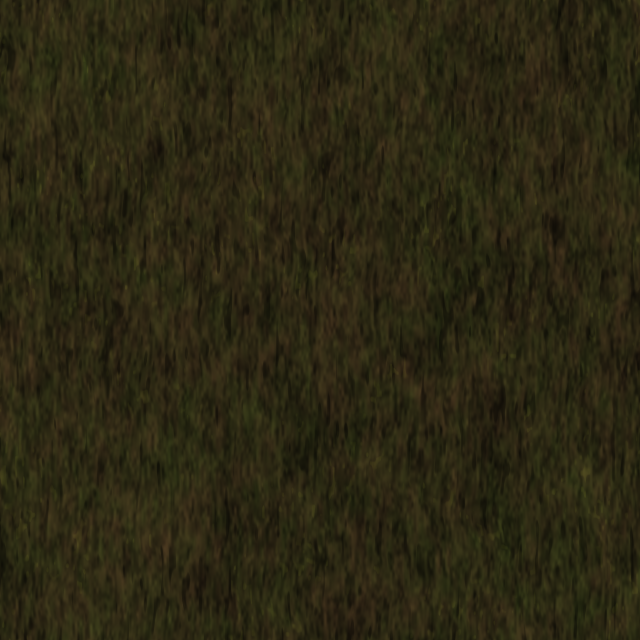
This texture is drawn by a WebGL 2 fragment shader. Its source:

```glsl
#version 300 es
precision highp float;
// Dark mossy bark: fine upright fibres in olive green and umber.
// Layers of stretched value noise, with each lattice column shifted at random,
// set the tone and hue; sparse dark cracks and pale flecks lie on top.

#define MOSS vec3(0.150, 0.160, 0.067)
#define BARK vec3(0.184, 0.144, 0.079)
#define FLECK vec3(0.085, 0.090, 0.020)
#define CONTRAST 0.46
#define HUE_SPREAD 0.65
#define CRACK_DEPTH 0.36
#define FLECK_AMOUNT 0.60
#define SWAY 0.0026

uniform vec2 u_resolution;
out vec4 fragColor;

// Integer hash of a lattice cell, from 0 to 1.
float hash(ivec2 cell, int seed) {
    uint h = uint(cell.x) * 1597334677u ^ uint(cell.y) * 3812015801u;
    h ^= uint(seed) * 2654435769u;
    h = (h ^ (h >> 16)) * 2246822519u;
    h = (h ^ (h >> 13)) * 3266489917u;
    h ^= h >> 16;
    return float(h >> 8) / 16777216.0;
}

// Smooth noise along one lattice column, shifted by its own offset.
float column(int x, float y, int seed) {
    y += hash(ivec2(x, -77), seed);
    float base = floor(y);
    float t = smoothstep(0.0, 1.0, y - base);
    int row = int(base);
    return mix(hash(ivec2(x, row), seed), hash(ivec2(x, row + 1), seed), t);
}

// Noise from -1 to 1 with unaligned rows.
float fibre(vec2 p, int seed) {
    float base = floor(p.x);
    float t = smoothstep(0.0, 1.0, p.x - base);
    int x = int(base);
    return 2.0 * mix(column(x, p.y, seed), column(x + 1, p.y, seed), t) - 1.0;
}

void main() {
    vec2 uv = gl_FragCoord.xy / min(u_resolution.x, u_resolution.y);

    // Let the fibres lean and wander a little.
    vec2 p = uv;
    p.x += SWAY * fibre(uv * vec2(13.0, 17.0), 1);
    p.x += 0.5 * SWAY * fibre(uv * vec2(45.0, 38.0), 2);

    // Tone, from broad clouds down to single fibres.
    float cloud = fibre(uv * vec2(5.0, 4.0), 3);
    float patches = fibre(p * vec2(17.0, 12.0), 4);
    float tuft = fibre(p * vec2(62.0, 30.0), 5);
    float strand = fibre(p * vec2(185.0, 40.0), 6);
    float grain = fibre(p * vec2(256.0, 105.0), 7);
    float tone = 0.18 * cloud + 0.25 * patches + 0.30 * tuft
               + 0.52 * strand + 0.50 * grain;

    // Hue drifts between moss and bark in clumps and streaks.
    float hue = 0.30 * fibre(uv * vec2(7.0, 6.0), 8)
              + 0.45 * fibre(p * vec2(38.0, 24.0), 9)
              + 0.50 * fibre(p * vec2(120.0, 40.0), 10);
    vec3 color = mix(MOSS, BARK, clamp(0.5 + HUE_SPREAD * hue, -0.1, 1.1));
    color *= 1.03 + CONTRAST * tone;

    // Narrow shadowed cracks, thicker in the dark patches.
    float crack = fibre(p * vec2(150.0, 34.0), 11) - 0.25 * patches;
    color *= 1.0 - CRACK_DEPTH * smoothstep(0.42, 0.90, crack);

    // Sparse pale tips, gathered in loose groups.
    float tip = fibre(p * vec2(190.0, 80.0), 12);
    float group = smoothstep(-0.1, 0.7, fibre(uv * vec2(24.0, 18.0), 13));
    color += FLECK_AMOUNT * FLECK * group * smoothstep(0.40, 0.90, tip);

    fragColor = vec4(clamp(color, 0.0, 1.0), 1.0);
}
```
